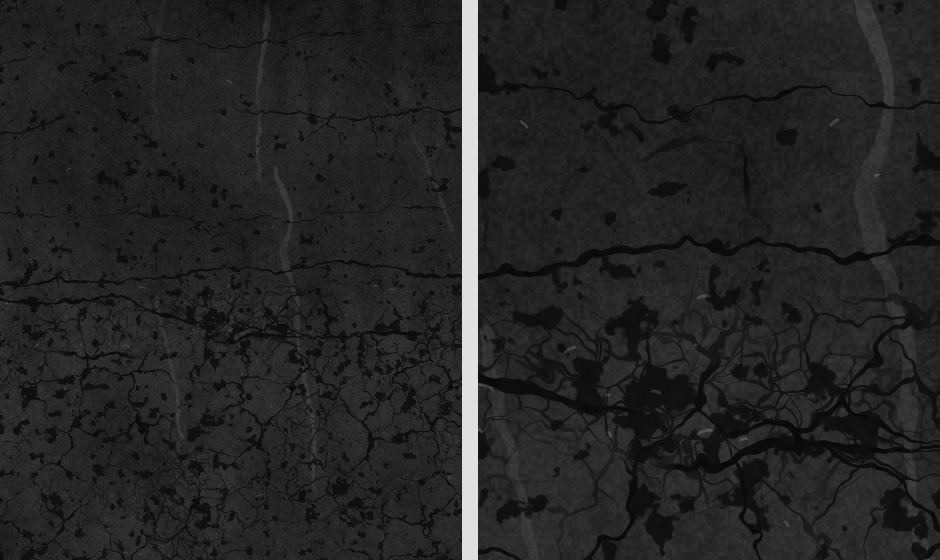
Left, the full canvas; right, a detail of the centre.
This texture is drawn by a WebGL 2 fragment shader. Its source:

```glsl
#version 300 es
precision highp float;
// Dark weathered plaster with branching cracks, pale veins and small chips.
uniform vec2 u_resolution;
out vec4 fragColor;

float hash(vec2 p) {
  vec3 q = fract(vec3(p.xyx) * 0.1031);
  q += dot(q, q.yzx + 33.33);
  return fract((q.x + q.y) * q.z);
}

vec2 hash2(vec2 p) { return vec2(hash(p), hash(p + 57.3)); }

float noise(vec2 p) {
  vec2 i = floor(p), f = fract(p);
  f = f * f * (3.0 - 2.0 * f);
  return mix(mix(hash(i), hash(i + vec2(1, 0)), f.x),
             mix(hash(i + vec2(0, 1)), hash(i + vec2(1, 1)), f.x), f.y);
}

float fbm(vec2 p) {
  float sum = 0.0, amp = 0.533;
  for (int i = 0; i < 4; i++) {
    sum += amp * noise(p);
    p = mat2(1.6, 1.2, -1.2, 1.6) * p + 17.0;
    amp *= 0.5;
  }
  return sum;
}

// Distance to the nearest border between scattered cells
float cellEdge(vec2 p) {
  vec2 base = floor(p), nearest = vec2(9.0);
  for (int k = 0; k < 9; k++) {
    vec2 c = base + vec2(k % 3 - 1, k / 3 - 1);
    vec2 d = c + hash2(c) - p;
    if (dot(d, d) < dot(nearest, nearest)) nearest = d;
  }
  float edge = 9.0;
  for (int k = 0; k < 25; k++) {
    vec2 c = base + vec2(k % 5 - 2, k / 5 - 2);
    vec2 d = c + hash2(c) - p, gap = d - nearest;
    if (dot(gap, gap) > 1e-5) edge = min(edge, dot(0.5 * (d + nearest), normalize(gap)));
  }
  return edge;
}

float stroke(float dist, float halfWidth, float soft) {
  return 1.0 - smoothstep(halfWidth - soft, halfWidth + soft, dist);
}

// Broken network of hairline cracks
float network(vec2 p, float scale, float width, float cover, float soft) {
  float present = smoothstep(0.0, 0.25, fbm(p * 9.0 + scale) + cover - 0.75);
  float w = width * (0.3 + 1.4 * noise(p * 45.0 + scale));
  return present * stroke(cellEdge(p * scale) / scale, w, soft);
}

// Pale wandering vein from a to b
float vein(vec2 p, vec2 a, vec2 b, float width, float soft) {
  p.x += 0.024 * (noise(vec2(p.y * 13.0, a.x * 40.0)) - 0.5) + 0.006 * (noise(p * 60.0) - 0.5);
  vec2 ab = b - a;
  float t = clamp(dot(p - a, ab) / dot(ab, ab), 0.0, 1.0);
  float w = width * (0.4 + noise(vec2(p.y * 30.0, a.x * 9.0)));
  return stroke(length(p - a - ab * t), w, soft) * (0.3 + 0.7 * noise(p * vec2(30.0, 16.0) + 4.0));
}

void main() {
  vec2 p = gl_FragCoord.xy / u_resolution.y;
  float soft = 0.75 / u_resolution.y;
  float low = 1.0 - smoothstep(0.3, 0.62, p.y);
  float band = exp(-pow((p.y - 0.42) / 0.09, 2.0));

  // Stone tone, stains and grain
  float tone = 0.136 + 0.014 * low + 0.08 * (fbm(p * 5.0) - 0.5);
  tone += 0.03 * (noise(p * vec2(32.0, 7.0)) - 0.5) + 0.04 * (fbm(p * 70.0) - 0.5);
  tone += 0.035 * (noise(p * 270.0) - 0.5) + 0.038 * (hash(floor(p * 512.0)) - 0.5);
  tone -= 0.016 * smoothstep(0.75, 1.0, p.y);

  // Veins
  float pale = vein(p, vec2(0.475, 1.02), vec2(0.465, 0.68), 0.005, soft);
  pale = max(pale, vein(p, vec2(0.497, 0.7), vec2(0.535, 0.42), 0.005, soft));
  pale = max(pale, vein(p, vec2(0.535, 0.42), vec2(0.565, 0.12), 0.005, soft));
  pale = max(pale, 0.6 * vein(p, vec2(0.29, 1.02), vec2(0.28, 0.76), 0.005, soft));
  pale = max(pale, vein(p, vec2(0.275, 0.47), vec2(0.33, 0.22), 0.003, soft));
  pale = max(pale, 0.8 * vein(p, vec2(0.64, 0.9), vec2(0.7, 0.79), 0.002, soft));
  pale = max(pale, vein(p, vec2(0.73, 0.76), vec2(0.8, 0.59), 0.003, soft));
  tone += 0.085 * pale;

  // Fine cracks, denser towards the bottom
  vec2 warp = vec2(fbm(p * 24.0), fbm(p * 24.0 + 31.0)) - 0.5;
  vec2 jitter = vec2(noise(p * 120.0), noise(p * 120.0 + 9.0)) - 0.5;
  vec2 q = p + 0.045 * warp + 0.006 * jitter;
  float dark = network(q, 12.0, 0.0015, 0.19 + 0.27 * low, soft);
  dark = max(dark, 0.85 * network(q + 3.0, 25.0, 0.0011, 0.1 + 0.24 * low + 0.1 * band, soft));
  dark = max(dark, 0.7 * network(q + 7.0, 48.0, 0.0009, 0.05 + 0.2 * low + 0.14 * band, soft));

  // Long level cracks: height, slope, half width
  vec3 seams[6] = vec3[6](vec3(0.79, 0.0, 0.0017), vec3(0.9, 0.04, 0.0011), vec3(0.48, 0.06, 0.002),
                          vec3(0.445, -0.03, 0.0024), vec3(0.37, 0.06, 0.0024), vec3(0.6, 0.05, 0.0008));
  for (int i = 0; i < 6; i++) {
    vec3 s = seams[i];
    float id = float(i) * 7.7;
    float path = s.x + s.y * p.x + 0.1 * (fbm(vec2(p.x * 5.0, id)) - 0.5);
    float present = smoothstep(0.28, 0.45, noise(vec2(p.x * 6.0, id + 3.0)));
    float w = s.z * (0.4 + 1.3 * noise(p * 50.0 + id));
    dark = max(dark, present * stroke(abs(p.y - path + 0.35 * warp.y * 0.045 + 0.006 * jitter.y), w, soft));
  }

  // Crumbled pits
  float pits = smoothstep(0.7, 0.76, fbm(p * 65.0 + 5.0) + 0.06 * low + 0.05 * band + 0.2 * (fbm(p * 8.0 + 2.0) - 0.5));
  dark = max(dark, 0.85 * pits);
  tone = mix(tone, 0.035 + 0.02 * noise(p * 200.0), dark);

  // Small pale chips
  vec2 cell = floor(p * 38.0);
  vec2 rnd = hash2(cell + 80.0);
  vec2 d = (fract(p * 38.0) - 0.35 - 0.3 * rnd) / 38.0;
  float angle = 2.4 * (hash(cell + 11.0) - 0.5);
  d = mat2(cos(angle), -sin(angle), sin(angle), cos(angle)) * d;
  d.y += 40.0 * d.x * d.x;
  float chip = stroke(length(vec2(max(abs(d.x) - 0.005 * rnd.x, 0.0), d.y)), 0.0009, soft);
  tone += 0.14 * chip * step(hash(cell + 140.0), 0.012 + 0.2 * band);

  fragColor = vec4(vec3(clamp(tone, 0.0, 1.0)), 1.0);
}
```
